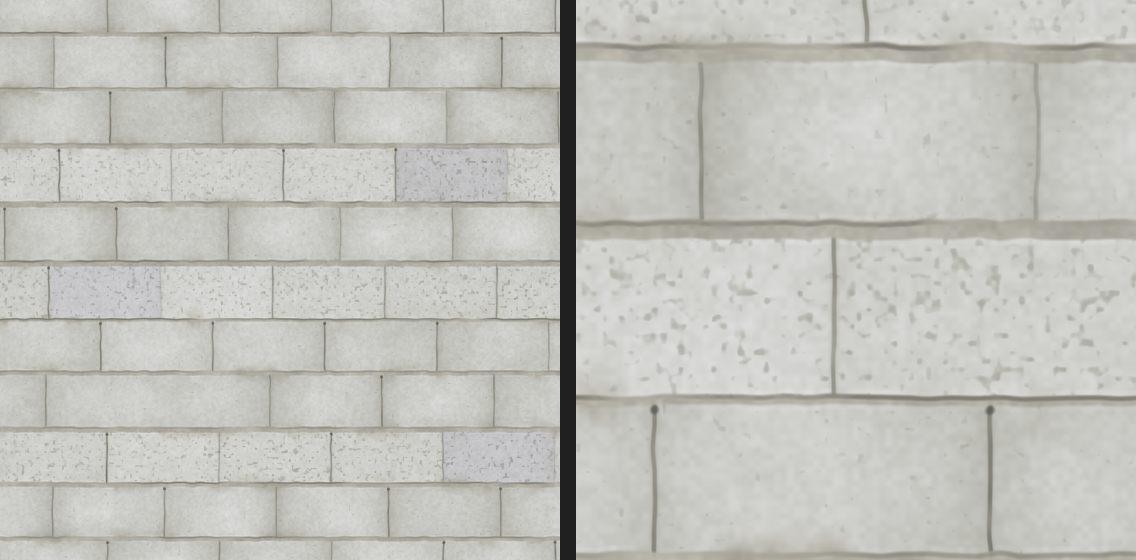
Left: the whole. Right: its middle third, enlarged.
Give the GLSL for this texture, as a WebGL 2 fragment shader.

```glsl
#version 300 es
precision highp float;

uniform vec2 u_resolution;
out vec4 fragColor;

#define PALE vec3(0.835, 0.837, 0.825)
#define SHADED vec3(0.690, 0.690, 0.657)
#define MORTAR vec3(0.675, 0.660, 0.620)
#define GAP vec3(0.450, 0.445, 0.405)
#define DIRT vec3(0.560, 0.530, 0.450)
#define BLUE_TINT vec3(-0.012, -0.015, 0.012)
#define ROWS 10
#define COLS 5.0
#define JOINT_HALF 0.0013
#define GRAIN 0.42
#define WOBBLE 0.0022

// Per course: lower joint height from the top, bond shift, joint half width, shadow
const float EDGE[ROWS] = float[](0.0612, 0.1595, 0.2604, 0.3646, 0.4700,
                                 0.5716, 0.6660, 0.7669, 0.8652, 0.9622);
const float SHIFT[ROWS] = float[](0.96, 0.48, 0.985, 0.53, 0.04,
                                  0.435, 0.90, 0.41, 0.955, 0.47);
const float BED[ROWS] = float[](0.004, 0.0033, 0.005, 0.0055, 0.0058,
                                0.0028, 0.0042, 0.005, 0.0045, 0.004);
const float SHADOW[ROWS] = float[](0.9, 0.5, 0.35, 0.75, 0.8,
                                   0.8, 0.4, 0.45, 0.8, 0.6);

float hash(vec2 p) {
    vec3 q = fract(p.xyx * 0.1031);
    q += dot(q, q.yzx + 33.33);
    return fract((q.x + q.y) * q.z);
}

// Value noise that wraps at the canvas edges
float noise(vec2 uv, vec2 cells) {
    vec2 p = uv * cells, i = floor(p), f = fract(p);
    f = f * f * (3.0 - 2.0 * f);
    vec2 a = mod(i, cells) + cells * 0.37, b = mod(i + 1.0, cells) + cells * 0.37;
    return mix(mix(hash(a), hash(vec2(b.x, a.y)), f.x),
               mix(hash(vec2(a.x, b.y)), hash(b), f.x), f.y);
}

// Soft-edged line mask
float line(float d, float halfWidth, float soft) {
    return 1.0 - smoothstep(halfWidth - soft, halfWidth + soft, abs(d));
}

void main() {
    vec2 uv = gl_FragCoord.xy / u_resolution;
    uv.y = 1.0 - uv.y;
    float soft = max(0.7 / u_resolution.y, 0.0007);

    // Uneven block outlines
    vec2 p = uv + WOBBLE * (vec2(noise(uv, vec2(30.0, 60.0)), noise(uv, vec2(70.0, 30.0))) - 0.5);

    // Find the course
    float y = p.y > EDGE[ROWS - 1] ? p.y - 1.0 : p.y;
    int row = 0;
    for (int i = 0; i < ROWS - 1; i++) if (y > EDGE[i]) row = i + 1;
    int above = (row + ROWS - 1) % ROWS;
    float fromTop = y - EDGE[above] + (row == 0 ? 1.0 : 0.0);
    float fromBottom = EDGE[row] - y;
    bool upper = fromTop < fromBottom;
    int bed = upper ? above : row;
    float dy = upper ? fromTop : -fromBottom;

    // Find the block; one course holds a double-length block
    float x = p.x * COLS - SHIFT[row];
    float col = mod(floor(x), COLS), f = fract(x), span = 1.0;
    if (row == 7 && col < 2.0) {
        f = (f + col) * 0.5;
        col = 0.0;
        span = 2.0;
    }
    bool left = f < 0.5;
    float dx = min(f, 1.0 - f) * span / COLS;
    float joint = left ? col : mod(col + span, COLS);
    vec2 id = vec2(col, float(row)) + 3.0;
    bool rough = row == 3 || row == 5 || row == 8;
    float blueCol = row == 5 ? 0.0 : 3.0;
    bool blue = rough && col == blueCol;

    // Concrete tone: clouded smooth faces or pitted rough faces
    float cloud = 0.6 * noise(uv, vec2(13.0, 21.0)) + 0.4 * noise(uv, vec2(37.0, 49.0));
    float fine = noise(uv, vec2(256.0)) * 0.6 + noise(uv, vec2(131.0)) * 0.4 - 0.5;
    float pits = noise(uv, vec2(197.0)) * 0.7 + noise(uv, vec2(311.0)) * 0.3;
    float tone = 0.74 + 0.22 * (hash(id) - 0.5) + GRAIN * fine;
    if (rough) {
        tone += 0.12 + 0.2 * (cloud - 0.5);
        tone -= 0.75 * smoothstep(0.6, 0.88, pits) * (0.5 + cloud);
        tone -= 0.15 * exp(-dx / 0.012);
    } else {
        float sideWear = hash(id + (left ? 17.0 : 41.0));
        tone += 0.4 * (cloud - 0.5) + 0.08 * (noise(uv, vec2(160.0, 24.0)) - 0.5);
        tone -= mix(0.2, 0.75, sideWear) * exp(-dx / 0.024) * (0.6 + 0.8 * cloud);
        tone -= 0.14 * exp(-abs(dy) / 0.014);
        tone -= 0.45 * smoothstep(0.78, 0.95, pits);
        // Pale bloom near the middle of the face
        vec2 bloom = vec2((f - 0.35 - 0.3 * hash(id + 9.0)) * span / 0.2, (fromTop - 0.05) / 0.035);
        tone += 0.24 * hash(id + 5.0) * exp(-dot(bloom, bloom));
    }
    if (blue) tone -= 0.2;
    vec3 color = mix(SHADED, PALE, tone) + (blue ? BLUE_TINT : vec3(0.0));

    // Worn lip and dirt along the beds
    float lip = line(abs(dy) - BED[bed] - 0.002, 0.0012, 0.001);
    color += 0.03 * lip * noise(uv, vec2(45.0, 20.0));
    float stain = smoothstep(0.58, 0.85, noise(uv, vec2(23.0, 40.0))) * exp(-abs(dy) / 0.008);
    color = mix(color, DIRT, 0.6 * stain * (0.5 + noise(uv, vec2(120.0))));

    // Upright joints, some almost closed, with a hole at the top
    float open = mix(0.35, 0.95, hash(vec2(joint, float(row)) + 23.0));
    if (rough && joint == blueCol + 1.0) open = 0.15;
    float broken = 0.6 + 0.5 * noise(uv, vec2(50.0, 70.0));
    color = mix(color, MORTAR, 0.45 * open * line(dx, 0.0026, 0.0015));
    color = mix(color, GAP, clamp(open * broken, 0.0, 1.0) * line(dx, JOINT_HALF, soft));
    float hole = length(vec2(dx, fromTop - BED[above] - 0.003));
    color = mix(color, GAP * 0.8, step(0.65, open) * 0.8 * line(hole, 0.0025, 0.0015));

    // Mortar beds with a broken shadow under the upper block
    vec3 mortar = MORTAR + 0.09 * (noise(uv, vec2(40.0, 90.0)) - 0.4) + 0.08 * fine;
    color = mix(color, mortar, 0.9 * line(dy, BED[bed], soft + 0.0005));
    float shade = SHADOW[bed] * smoothstep(0.1, 0.7, noise(uv, vec2(19.0, 10.0)) + 0.25 * fine);
    color = mix(color, GAP, shade * line(dy + 0.6 * BED[bed], 0.0014, soft + 0.0004));

    fragColor = vec4(clamp(color, 0.0, 1.0), 1.0);
}
```
